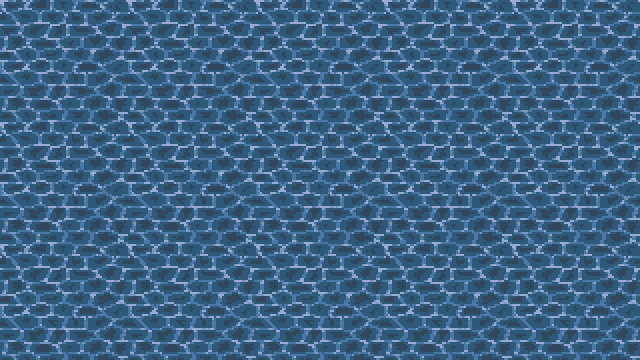
A Shadertoy shader for this texture:

```glsl
float hash(vec2 p) {
    vec3 h = fract(vec3(p.xyx) * vec3(0.1031, 0.1030, 0.0973));
    h += dot(h, h.yzx + 33.33);
    return fract((h.x + h.y) * h.z);
}

// Each row slides along, so the stagger closes up after five rows
float rowShift(float row) {
    return fract(row * 0.4 + 0.01);
}

// Jittered stone centres, wrapping every 5 columns and 5 rows
vec2 stoneCentre(vec2 id, vec2 wrapped) {
    vec2 jitter = vec2(hash(wrapped + 3.7), hash(wrapped + 41.3)) - 0.5;
    return id + 0.5 + vec2(rowShift(id.y), 0.0) + jitter * vec2(0.6, 0.42);
}

// Distance from q to the line halfway between two centres
float borderDistance(vec2 q, vec2 a, vec2 b) {
    return dot(0.5 * (a + b) - q, normalize(b - a));
}

vec3 waterColor(vec2 uv) {
    const vec3 deep = vec3(0.19, 0.28, 0.37);
    const vec3 body = vec3(0.18, 0.35, 0.47);
    const vec3 ripple = vec3(0.29, 0.47, 0.65);
    const vec3 haze = vec3(0.38, 0.51, 0.64);
    const vec3 pale = vec3(0.48, 0.59, 0.76);
    const vec3 glint = vec3(0.60, 0.67, 0.83);

    // Chunky blocks, counted from the top left; one tile is 64 by 61
    vec2 block = floor(vec2(uv.x, 1.0 - uv.y) * vec2(320.0, 180.0));
    vec2 q = (block + 0.5) * vec2(5.0 / 64.0, 10.0 / 61.0);

    // Three nearest stones, and the tone of the closest
    vec3 nearest = vec3(9.0);
    vec2 a = vec2(0.0), b = vec2(0.0), c = vec2(0.0);
    float tone = 0.0;
    for (int j = -1; j <= 1; j++) {
        float row = floor(q.y) + float(j);
        float column = floor(q.x - rowShift(row));
        for (int i = -1; i <= 1; i++) {
            vec2 id = vec2(column + float(i), row);
            vec2 wrapped = mod(id, 5.0);
            vec2 site = stoneCentre(id, wrapped);
            float d = dot(site - q, site - q);
            if (d < nearest.x) {
                nearest = vec3(d, nearest.xy);
                c = b; b = a; a = site;
                tone = hash(wrapped + 77.1);
            } else if (d < nearest.y) {
                nearest = vec3(nearest.x, d, nearest.y);
                c = b; b = site;
            } else if (d < nearest.z) {
                nearest.z = d;
                c = site;
            }
        }
    }
    float border = borderDistance(q, a, b);
    float junction = 1.0 - smoothstep(0.05, 0.4, borderDistance(q, a, c));

    // Horizontal streaks break up light and shade
    vec2 tileBlock = mod(block, vec2(64.0, 61.0));
    float streak = hash(vec2(floor(tileBlock.x / 4.0), tileBlock.y) + 17.0);

    if (border < 0.083) {
        float light = 0.6 * streak + 0.35 * junction + 0.35 * tone;
        if (light > 0.85) return glint;
        if (light > 0.76) return pale;
        return light > 0.72 ? haze : ripple;
    }
    float shade = border + 0.2 * (a.y - q.y) + 0.14 * (streak - 0.5) + 0.14 * (tone - 0.5);
    return shade > 0.33 ? deep : body;
}

void mainImage(out vec4 fragColor, in vec2 fragCoord) {
    // Average four close samples to soften block edges a little
    vec3 color = vec3(0.0);
    for (int j = 0; j < 2; j++) {
        for (int i = 0; i < 2; i++) {
            vec2 offset = (vec2(float(i), float(j)) - 0.5) * 0.36;
            color += waterColor((fragCoord + offset) / iResolution.xy) / 4.0;
        }
    }
    fragColor = vec4(color, 1.0);
}
```
